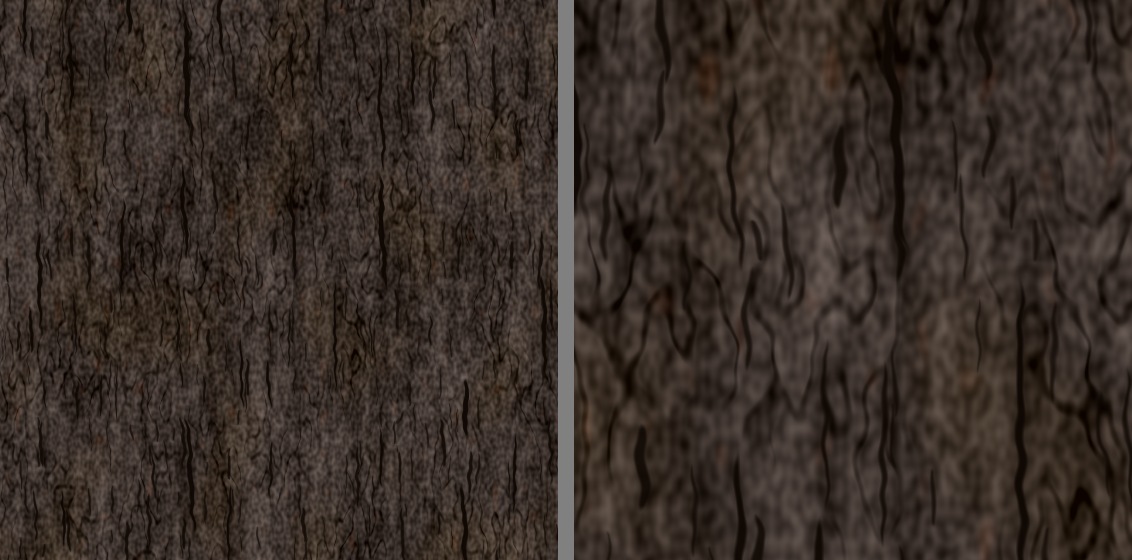
Left: the whole. Right: its middle third, enlarged.
Write a Shadertoy shader that draws this texture.

```glsl
const vec3 CREVICE = vec3(0.07, 0.04, 0.022);
const vec3 RIDGE = vec3(0.35, 0.302, 0.28);
const vec3 MOSS_TINT = vec3(0.012, 0.004, -0.018);
const vec3 RUST_TINT = vec3(0.045, 0.004, -0.012);
const float BASE_TONE = 0.64;
const float CRACK_TONE = -0.07;
const float CRACK_SOFTNESS = 0.0016;
const float CRACKLE_DEPTH = 0.42;
const vec2 FINE_GRAIN = vec2(165.0, 105.0);
const vec2 FIBRE_GRAIN = vec2(85.0, 36.0);
const vec2 STREAK_GRAIN = vec2(40.0, 8.0);
const vec2 CRACKLE_SCALE = vec2(48.0, 17.0);
const vec2 BAND_SCALE = vec2(15.0, 1.3);
const vec2 PATCH_SCALE = vec2(6.0, 4.0);

float hash(vec2 p) {
    vec3 q = fract(p.xyx * vec3(0.1031, 0.1030, 0.0973));
    q += dot(q, q.yzx + 33.33);
    return fract((q.x + q.y) * q.z);
}

float cornerSlope(vec2 cell, vec2 offset) {
    float angle = 6.2832 * hash(cell);
    return dot(vec2(cos(angle), sin(angle)), offset);
}

float gradientNoise(vec2 p) {
    vec2 cell = floor(p);
    vec2 f = p - cell;
    vec2 u = f * f * f * (f * (f * 6.0 - 15.0) + 10.0);
    vec2 e = vec2(1.0, 0.0);
    float low = mix(cornerSlope(cell, f), cornerSlope(cell + e, f - e), u.x);
    float high = mix(cornerSlope(cell + e.yx, f - e.yx),
                     cornerSlope(cell + 1.0, f - 1.0), u.x);
    return mix(low, high, u.y);
}

// Tapered, slightly leaning vertical splits scattered one per grid cell
float cracks(vec2 p, vec2 cellSize, float halfWidth, float density, float seed, float pixel) {
    vec2 home = floor(p / cellSize);
    float soft = max(CRACK_SOFTNESS, pixel);
    float mask = 0.0;
    for (int j = -1; j <= 1; j++) {
        for (int i = -1; i <= 1; i++) {
            vec2 cell = home + vec2(i, j);
            vec2 key = cell + seed;
            if (hash(key + 7.7) > density) continue;
            vec2 jitter = 0.15 + 0.7 * vec2(hash(key + 11.3), hash(key + 23.9));
            vec2 d = p - (cell + jitter) * cellSize;
            float halfLength = cellSize.y * mix(0.18, 0.5, hash(key + 31.1));
            float along = d.y / halfLength;
            float taper = max(1.0 - along * along, 0.0);
            float lean = 0.1 * (hash(key + 47.3) - 0.7);
            float across = abs(d.x - lean * d.y);
            float width = halfWidth * mix(0.5, 1.1, hash(key + 59.7)) * sqrt(taper);
            float core = 1.0 - smoothstep(width - soft, width + soft, across);
            float shade = 0.4 * exp(-across / (2.0 * halfWidth));
            mask = max(mask, max(core, shade) * smoothstep(0.0, 0.35, taper));
        }
    }
    return mask;
}

void mainImage(out vec4 fragColor, in vec2 fragCoord) {
    vec2 p = fragCoord / iResolution.y;
    float pixel = 1.0 / iResolution.y;

    // Sideways wander of the wood fibres
    vec2 bent = p;
    bent.x += 0.007 * gradientNoise(p * vec2(9.0, 13.0) + 3.1);
    bent.x += 0.005 * gradientNoise(p * vec2(34.0, 48.0) + 17.4);

    // Grain from fine speckle up to broad vertical bands
    float fine = gradientNoise(p * FINE_GRAIN + 5.3);
    float fibre = gradientNoise(bent * FIBRE_GRAIN + 41.7);
    float streak = gradientNoise(bent * STREAK_GRAIN + 73.2);
    float band = gradientNoise(bent * BAND_SCALE + 19.6);
    float blotch = gradientNoise(p * PATCH_SCALE + 87.5);
    float tone = BASE_TONE + 0.52 * fine + 0.45 * fibre + 0.36 * streak;
    tone += 0.26 * band + 0.26 * blotch;

    // Thin winding crackle, stronger in some areas
    float vein = abs(gradientNoise(bent * CRACKLE_SCALE + 101.8));
    float crackleArea = smoothstep(-0.3, 0.3, gradientNoise(p * vec2(13.0, 7.0) + 55.1));
    tone -= CRACKLE_DEPTH * crackleArea * (1.0 - smoothstep(0.01, 0.12, vein));

    // Deep splits in three sizes
    float split = cracks(bent, vec2(0.09, 0.23), 0.0046, 0.55, 3.0, pixel);
    split = max(split, 0.9 * cracks(bent, vec2(0.05, 0.12), 0.0032, 0.48, 131.0, pixel));
    split = max(split, 0.8 * cracks(bent, vec2(0.03, 0.07), 0.0021, 0.42, 277.0, pixel));
    tone = mix(tone, CRACK_TONE, 0.95 * split);

    // Brown patches and small rusty flecks over the grey wood
    vec3 color = mix(CREVICE, RIDGE, clamp(tone, -0.13, 1.35));
    float moss = smoothstep(-0.05, 0.45, gradientNoise(p * vec2(8.0, 5.0) + 29.4));
    float rust = smoothstep(0.3, 0.6, gradientNoise(p * vec2(55.0, 22.0) + 63.8));
    color += (moss * MOSS_TINT + rust * RUST_TINT) * (1.0 - split);
    fragColor = vec4(clamp(color, 0.0, 1.0), 1.0);
}
```
